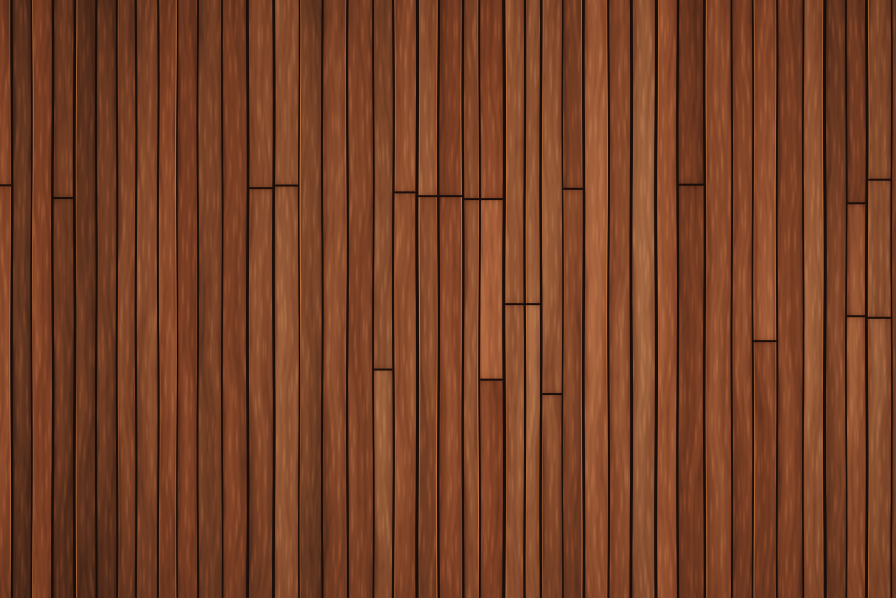
This texture is drawn by a Shadertoy shader. Its source:

```glsl
// Lengths are fractions of the canvas width
const float PITCH = 0.02526;        // mean plank width
const float ORIGIN = 0.004;         // offset of the first seam
const float DRIFT = 0.31;           // slow change of width, in planks
const float JITTER = 0.24;          // random change of width, in planks
const float WOBBLE = 0.0004;        // sideways waver of each seam
const vec2 GAP = vec2(0.0008, 0.0018);   // narrowest, widest half gap
const float RIM = 0.0013;           // width of the lit plank edge
const float JOINT = 0.0011;         // half height of an end joint
const vec2 STAIR = vec2(0.448, 0.332);   // heights of the central joints
const vec3 STAIR_PLANKS = vec3(17.0, 22.0, 23.0); // first, lower step, last
const vec2 JOINT_CHANCE = vec2(0.15, 0.1);
const float TONE = 0.57;
const float TONE_SPREAD = 0.38;
const float GRAIN = 0.075;
const float FLECK = 0.16;
const float VIGNETTE = 0.2;

const vec3 GAP_COLOR = vec3(0.10, 0.05, 0.035);
const vec3 DEEP_WOOD = vec3(0.27, 0.14, 0.085);
const vec3 MID_WOOD = vec3(0.49, 0.26, 0.15);
const vec3 PALE_WOOD = vec3(0.69, 0.43, 0.27);
const vec3 RIM_COLOR = vec3(0.79, 0.47, 0.25);

float hash(vec2 p) {
    vec3 q = fract(p.xyx * 0.1031);
    q += dot(q, q.yzx + 33.33);
    return fract((q.x + q.y) * q.z);
}

// Distance to the nearest scattered cell point
float cellular(vec2 p) {
    vec2 cell = floor(p);
    float nearest = 2.0;
    for (int j = -1; j <= 1; j++)
        for (int i = -1; i <= 1; i++) {
            vec2 c = cell + vec2(i, j);
            vec2 point = c + vec2(hash(c + 7.3), hash(c + 41.9));
            nearest = min(nearest, distance(p, point));
        }
    return nearest;
}

// Position of seam k at height y
float seamX(float k, float y) {
    float shift = DRIFT * cos(0.35 * k) + JITTER * (hash(vec2(k, 3.0)) - 0.5);
    return ORIGIN + PITCH * (k + shift) + WOBBLE * sin(y * 17.0 + k * 5.1);
}

// Coverage of the dark gap (x) and of the lit edge beside it (y)
vec2 seam(float d, float k, float y, float px) {
    float halfGap = mix(GAP.x, GAP.y, hash(vec2(k, 11.0)));
    float gap = 1.0 - smoothstep(-0.6 * px, 0.6 * px, abs(d) - halfGap);
    float side = hash(vec2(k, 17.0)) < 0.5 ? 1.0 : -1.0;
    float offset = abs(d * side - halfGap - 0.5 * RIM);
    float rim = 1.0 - smoothstep(-0.6 * px, 0.6 * px, offset - 0.5 * RIM);
    float glow = 0.65 + 0.35 * sin(y * 9.0 + k * 2.7);
    return vec2(gap, rim * glow * smoothstep(0.1, 0.8, hash(vec2(k, 23.0))));
}

// Height of an end joint of plank k, or -1 where it has none
float jointY(float k, int n) {
    float r = hash(vec2(k, 31.0 + float(n)));
    bool present = hash(vec2(k, 37.0 + float(n))) < JOINT_CHANCE[n];
    if (n == 0 && k >= STAIR_PLANKS.x && k <= STAIR_PLANKS.z)
        return mix(STAIR.x, STAIR.y, step(STAIR_PLANKS.y, k))
             + 0.012 * (hash(vec2(floor(k / 2.0), 5.0)) - 0.5);
    float height = n == 0 ? mix(0.43, 0.47, r) : mix(0.13, 0.32, r);
    return present ? height : -1.0;
}

// Bent lengthwise fibres as layered sines; q is in plank widths
float fibres(vec2 q, float seed) {
    float x = q.x + 0.16 * sin(q.y * 0.45 + seed * 6.3)
                  + 0.05 * sin(q.y * 1.3 + seed * 19.0);
    float sum = 0.0, freq = 5.0, amp = 0.8;
    for (int i = 0; i < 4; i++) {
        sum += amp * sin(x * freq + seed * 40.0 + 0.7 * sin(q.y * 0.3 + freq));
        freq *= 1.7;
        amp *= 0.8;
    }
    return sum;
}

void mainImage(out vec4 fragColor, in vec2 fragCoord) {
    float px = 1.0 / iResolution.x;
    vec2 p = fragCoord * px;

    // Plank under this point
    float k = floor((p.x - ORIGIN) / PITCH) - 1.0;
    for (int i = 0; i < 3; i++)
        if (p.x >= seamX(k + 1.0, p.y)) k += 1.0;
    float fromLeft = p.x - seamX(k, p.y);
    float fromRight = seamX(k + 1.0, p.y) - p.x;

    // End joints split the plank into boards
    float board = 0.0, joint = 0.0, jointShade = 0.0;
    for (int n = 0; n < 2; n++) {
        float y = jointY(k, n);
        if (y < 0.0) continue;
        float d = abs(p.y - y);
        board += step(y, p.y);
        joint = max(joint, 1.0 - smoothstep(-0.6 * px, 0.6 * px, d - JOINT));
        jointShade = max(jointShade, exp(-d / 0.003));
    }

    // Tone of the board, its grain and flecks
    float seed = hash(vec2(k, 53.0 + board));
    vec2 q = vec2(fromLeft, p.y) / PITCH;
    float tone = TONE + TONE_SPREAD * (seed - 0.5);
    tone += GRAIN * fibres(q, seed);
    float speck = cellular(vec2(q.x * 4.0 + k * 9.0, q.y * 0.45 + seed * 30.0));
    tone += FLECK * (smoothstep(0.35, 0.05, speck) - 0.6 * smoothstep(0.6, 0.95, speck));
    tone += 0.05 * sin(p.y * 8.0 + seed * 25.0);

    // Broad light, brighter to the right, and shading toward the edges
    vec2 c = fragCoord / iResolution.xy * 2.0 - 1.0;
    tone += 0.07 * c.x - VIGNETTE * (dot(c, c) - 0.45);
    tone -= 0.3 * (exp(-fromLeft / 0.0025) + exp(-fromRight / 0.0025));
    tone -= 0.25 * jointShade;

    vec3 color = mix(DEEP_WOOD, MID_WOOD, clamp(tone * 2.0, 0.0, 1.0));
    color = mix(color, PALE_WOOD, clamp(tone * 2.0 - 1.0, 0.0, 1.0));
    color *= 1.0 + (hash(vec2(k, 71.0)) - 0.5) * vec3(0.04, -0.06, -0.1);

    // Seams
    vec2 left = seam(fromLeft, k, p.y, px);
    vec2 right = seam(-fromRight, k + 1.0, p.y, px);
    color = mix(color, RIM_COLOR * (1.0 - 0.12 * dot(c, c)), max(left.y, right.y));
    color = mix(color, GAP_COLOR, max(joint, max(left.x, right.x)));
    fragColor = vec4(color, 1.0);
}
```
